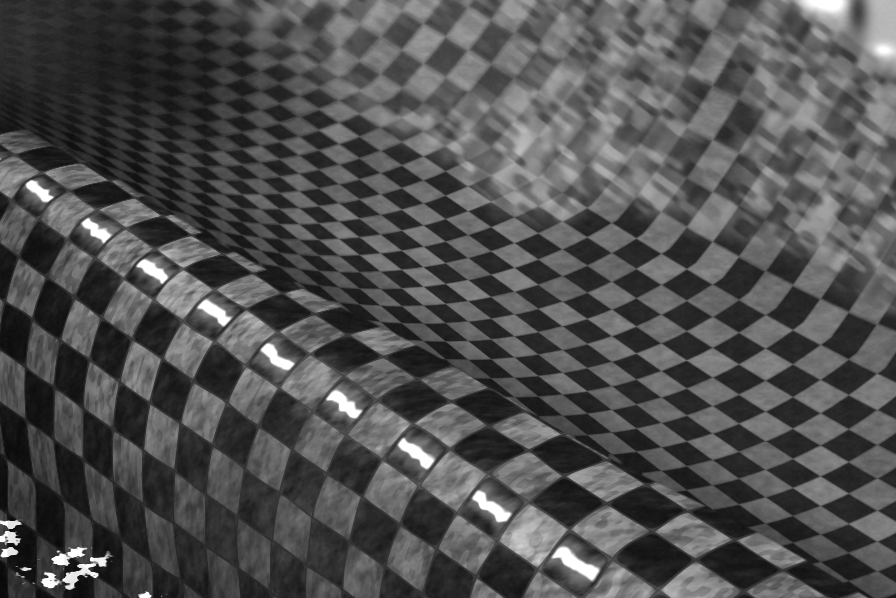
This texture is drawn by a Shadertoy shader. Its source:

```glsl
float hash(vec2 p) {
    return fract(sin(dot(p, vec2(127.1, 311.7))) * 43758.5453);
}

float noise(vec2 p) {
    vec2 i = floor(p), f = fract(p);
    f = f * f * (3.0 - 2.0 * f);
    return mix(mix(hash(i), hash(i + vec2(1, 0)), f.x),
               mix(hash(i + vec2(0, 1)), hash(i + vec2(1, 1)), f.x), f.y);
}

float fbm(vec2 p) {
    return 0.55 * noise(p) + 0.3 * noise(p * 2.1 + 7.0) + 0.15 * noise(p * 4.3 + 3.0);
}

float blob(vec2 p, vec2 center, vec2 radius) {
    vec2 d = (p - center) / radius;
    return exp(-dot(d, d));
}

// Far slope: diamonds compressed towards the valley, dissolving into reflections
float farSlope(vec2 p) {
    float h = max(p.y - 0.8 + 0.55 * p.x, 0.0);
    float climb = h - 0.3 * max(h - 0.4, 0.0);
    float columns = 27.0 * log(p.x + 1.27) + 0.08 + 0.5 * max(p.x - 1.0, 0.0);
    float rows = log(1.0 + 0.04 * climb / (0.01 + 0.025 * p.x)) / 0.04;
    rows += 0.24 + 0.85 * p.x - 3.05 * p.x * p.x;
    vec2 offset = abs(fract(vec2(columns, rows) + 0.5) - 0.5);
    float diamond = 0.5 - offset.x - offset.y;
    float corner = smoothstep(0.5, 0.1, p.x) * smoothstep(0.7, 0.9, p.y);
    float blur = 0.06 + 0.16 * smoothstep(0.8, 0.1, p.x) + 0.08 * smoothstep(0.65, 0.95, p.y);
    float dark = smoothstep(-blur, blur, diamond);
    dark = mix(dark, 0.6, 0.8 * corner);

    float grain = fbm(p * vec2(60.0, 110.0));
    vec2 tile = floor(vec2(columns + rows, columns - rows) + 0.5);
    float pale = 0.45 + 0.14 * (grain - 0.5) + 0.1 * (hash(tile) - 0.5);
    float tiles = mix(pale, 0.12 + 0.06 * grain, dark);
    tiles += 0.04 * (1.0 - smoothstep(0.0, 0.05, abs(diamond)));

    // Broken reflections with slanted dashes
    vec2 slant = mat2(0.8, 0.6, -0.6, 0.8) * p;
    float dashes = smoothstep(0.25, 0.75, noise(slant * vec2(32.0, 85.0)));
    float cross = noise(slant.yx * vec2(26.0, 65.0) + 9.0);
    float broken = 0.25 + 0.2 * dashes + 0.16 * cross - 0.1 * (dark - 0.5);
    broken += 0.11 * blob(p, vec2(0.91, 0.74), vec2(0.13, 0.1));

    float edge = 0.64 - 0.35 * max(p.x - 1.05, 0.0) + 0.7 * max(0.84 - p.x, 0.0);
    float mess = smoothstep(-0.02, 0.05, p.y - edge + 0.05 * (noise(p * 14.0) - 0.5));
    float clearPatch = 0.9 * blob(p, vec2(0.72, 0.92), vec2(0.24, 0.1));
    clearPatch = max(clearPatch, 0.85 * blob(p, vec2(1.2, 0.81), vec2(0.055, 0.2)));
    float c = mix(tiles, broken, mess * (1.0 - clearPatch));
    c += 0.1 * blob(p, vec2(0.7, 0.94), vec2(0.28, 0.12));

    // Shade in the valley and in the upper left
    c *= mix(0.3, 1.0, smoothstep(-0.35, 0.7, p.x));
    c *= 1.0 - 0.45 * blob(p, vec2(0.28, 0.88), vec2(0.2, 0.13));
    c *= mix(0.7, 1.0, smoothstep(0.0, 0.12, h));
    c += 0.06 * blob(p, vec2(0.0, 0.95), vec2(0.12, 0.12));

    // Bright rim in the upper right corner
    float rim = p.y - 0.91 - 0.75 * (1.46 - p.x);
    c = mix(c, 0.72, smoothstep(-0.02, 0.03, rim));
    c += 0.45 * blob(p, vec2(1.38, 0.995), vec2(0.05, 0.018));
    c += 0.35 * blob(p, vec2(1.475, 0.915), vec2(0.022, 0.012));
    return mix(c, 0.25, blob(p, vec2(1.435, 0.98), vec2(0.018, 0.045)));
}

// Near fold: square tiles wrapping over the ridge
float nearFold(vec2 p) {
    float q = p.y + 0.7 * p.x;
    float below = min(q - 0.722, 0.0);
    float above = max(q - 0.722, 0.0) / (1.0 + 0.45 * (p.x - 0.55));
    float t = max(below, -0.5);
    float x = p.x - 0.156 - 0.52 * (t + above) - 0.75 * t * t - 2.0 * above * above;
    vec2 uv = vec2(21.1 * x - 4.54 * x * x, -11.4 * below - 8.5 * above - 30.0 * above * above);
    uv += 0.07 * (vec2(noise(uv * 1.3), noise(uv * 1.3 + 20.0)) - 0.5);
    vec2 cell = floor(uv + 0.5), f = uv - cell;

    vec2 wave = cos(3.14159 * uv);
    float dark = smoothstep(-0.06, 0.06, wave.x * wave.y);
    float streaks = fbm(vec2(uv.x * 5.0 + uv.y * 2.0, uv.y * 3.0) + 13.0 * hash(cell));
    float scratches = smoothstep(0.42, 0.65, noise(uv * vec2(11.0, 4.0) + 5.0 * cell));
    float pale = 0.35 + 0.27 * streaks - 0.1 * scratches + 0.1 * (hash(cell + 4.0) - 0.5);
    float black = 0.07 + 0.12 * streaks * streaks;

    // Contrast fades where the lower face turns away
    float faded = 0.8 * blob(p, vec2(0.43, 0.1), vec2(0.27, 0.22));
    pale = mix(pale, 0.16 + 0.28 * streaks, faded);
    black = mix(black, 0.11 + 0.26 * streaks, faded);
    float c = mix(pale, black, dark);

    float seam = 0.5 - max(abs(f.x), abs(f.y));
    c = mix(0.2, c, smoothstep(0.0, 0.04, seam));
    c *= mix(0.6, 1.05, smoothstep(0.1, 0.6, q));
    c *= mix(0.8, 1.0, smoothstep(0.0, 0.25, p.x));

    // Glints along the crest, one on every second tile
    float ragged = 0.16 * (noise(uv * vec2(7.0, 3.0)) - 0.5);
    float crest = 1.0 - smoothstep(0.3, 1.0, abs(uv.y));
    c += 0.17 * crest * streaks;
    float band = abs(f.y + 0.05 + ragged);
    float glint = 1.0 - smoothstep(0.05, 0.15, band);
    glint += 0.3 * (1.0 - smoothstep(0.1, 0.45, band));
    glint *= 1.0 - smoothstep(0.38, 0.48, abs(f.x));
    float lit = step(abs(cell.y), 0.5) * (1.0 - mod(abs(cell.x), 2.0));
    c += 0.8 * glint * lit * step(p.x, 1.02);

    // Wet reflections in the lower left
    float wet = max(blob(p, vec2(0.01, 0.1), vec2(0.035, 0.05)),
                    blob(p, vec2(0.11, 0.05), vec2(0.09, 0.04)));
    wet = max(wet, 0.8 * blob(p, vec2(0.25, 0.0), vec2(0.04, 0.015)));
    float ripples = fbm(p * vec2(50.0, 80.0));
    c += 0.85 * smoothstep(0.5, 0.62, ripples * (0.3 + wet)) * smoothstep(0.15, 0.5, wet);
    return c;
}

void mainImage(out vec4 fragColor, in vec2 fragCoord) {
    vec2 p = fragCoord / iResolution.y;
    float ridge = p.y - 0.8 + 0.55 * p.x - 0.006 * sin(p.x * 11.0);
    float softness = mix(0.015, 0.003, smoothstep(0.0, 0.4, p.x));
    float c = mix(nearFold(p), farSlope(p), smoothstep(-softness, softness, ridge));
    c += 0.02 * (noise(p * 240.0) - 0.5);
    fragColor = vec4(vec3(clamp(c, 0.0, 1.0)), 1.0);
}
```
